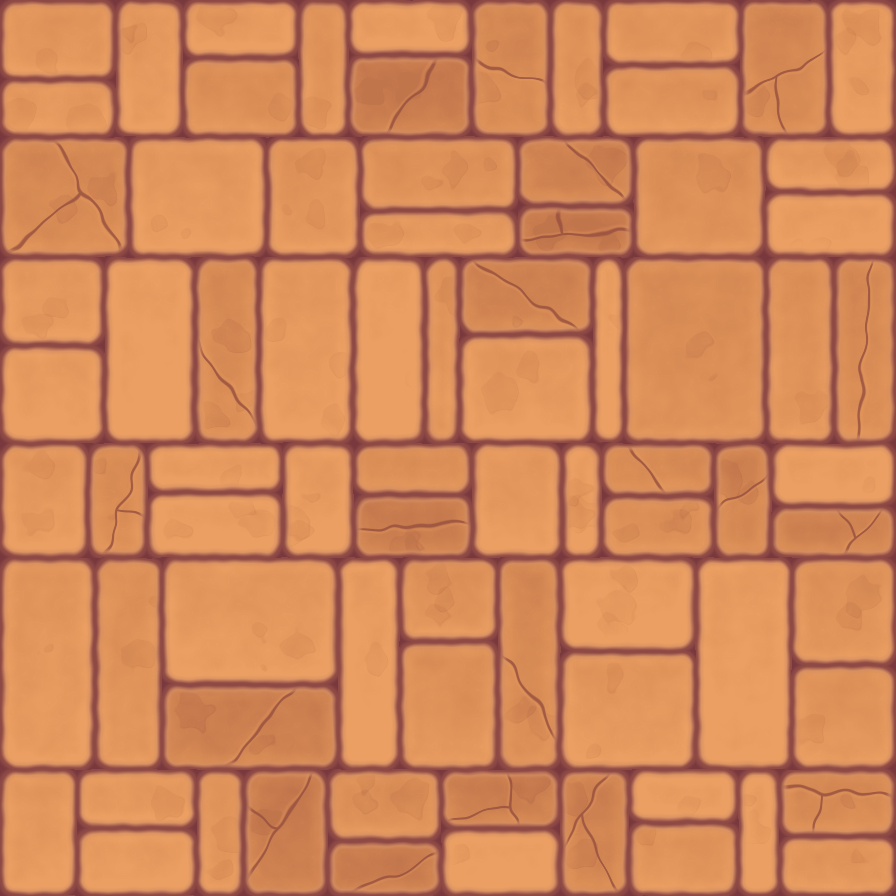
Write a three.js fragment shader that draws this texture.

```glsl
varying vec2 vUv;

const float ROWS = 6.0;
const float ROW_JITTER = 0.34;
const float MIN_COLUMNS = 7.0;
const float COLUMN_SPREAD = 5.0;
const float COLUMN_JITTER = 0.46;
const float SPLIT_WIDTH = 0.108;
const float SPLIT_CHANCE = 0.82;
const float CORNER_RADIUS = 0.018;
const float EDGE_WOBBLE = 0.0022;
const float CRACKED_BELOW = 0.32;
const float CRACK_WIDTH = 0.0012;
const int STAINS = 3;

const vec3 JOINT_DEEP = vec3(0.47, 0.22, 0.24);
const vec3 JOINT = vec3(0.56, 0.29, 0.27);
const vec3 BEVEL = vec3(0.69, 0.42, 0.33);
const vec3 RIM = vec3(0.83, 0.56, 0.39);
const vec3 STONE_DARK = vec3(0.77, 0.47, 0.30);
const vec3 STONE_MID = vec3(0.855, 0.555, 0.335);
const vec3 STONE_LIGHT = vec3(0.925, 0.625, 0.385);
const vec3 CRACK = vec3(0.60, 0.32, 0.25);

float hash(vec2 p) {
  return fract(sin(dot(p, vec2(127.1, 311.7))) * 43758.55);
}

float gradientDot(vec2 cell, vec2 offset) {
  float angle = 6.2832 * hash(cell);
  return dot(vec2(cos(angle), sin(angle)), offset);
}

float noise(vec2 p) {
  vec2 i = floor(p), f = fract(p);
  vec2 u = f * f * f * (f * (f * 6.0 - 15.0) + 10.0);
  vec2 x = vec2(1.0, 0.0);
  return mix(mix(gradientDot(i, f), gradientDot(i + x, f - x), u.x),
             mix(gradientDot(i + x.yx, f - x.yx), gradientDot(i + 1.0, f - 1.0), u.x), u.y);
}

// Position of the k-th of n uneven dividers; the outer ones stay fixed
float divider(float k, float n, float jitter, float seed) {
  float inner = step(0.5, k) * step(k, n - 0.5);
  return (k + inner * jitter * (hash(vec2(k, seed)) - 0.5) * 2.0 * 0.9) / n;
}

// Start, end and index of the interval that holds x
vec3 interval(float x, float n, float jitter, float seed) {
  float k = floor(x * n);
  k -= 1.0 - step(divider(k, n, jitter, seed), x);
  k += step(divider(k + 1.0, n, jitter, seed), x);
  return vec3(divider(k, n, jitter, seed), divider(k + 1.0, n, jitter, seed), k);
}

float roundedBox(vec2 p, vec2 halfSize, float radius) {
  vec2 q = abs(p) - halfSize + radius;
  return length(max(q, 0.0)) + min(max(q.x, q.y), 0.0) - radius;
}

// Main fracture plus an optional branch; x is the dark line, y its lit side
vec2 cracks(vec2 p, vec2 halfSize, vec2 id) {
  vec2 q = p - halfSize * 0.9 * (vec2(hash(id + 3.1), hash(id + 4.7)) - 0.5);
  q += 0.010 * vec2(noise(p * 32.0 + id), noise(p * 32.0 - id));
  float angle = 6.2832 * hash(id + 5.3);
  float turn = angle + mix(0.9, 2.0, hash(id + 6.9));
  float main = dot(q, vec2(cos(angle), sin(angle)));
  float branch = dot(q, vec2(cos(turn), sin(turn)));
  float hasBranch = step(0.5, hash(id + 7.7)) * step(0.0, main);
  float d = min(abs(main), mix(1.0, abs(branch), hasBranch));
  float line = 1.0 - smoothstep(CRACK_WIDTH * 0.5, CRACK_WIDTH * 1.9, d);
  float lit = smoothstep(0.0015, 0.003, main) * (1.0 - smoothstep(0.003, 0.006, main));
  return vec2(line, lit);
}

// Worn blotches with a darker outline
float stains(vec2 p, vec2 halfSize, vec2 id) {
  float shade = 0.0;
  for (int i = 0; i < STAINS; i++) {
    vec2 seed = id + 11.3 * float(i + 1);
    vec2 center = halfSize * 1.5 * (vec2(hash(seed), hash(seed + 1.9)) - 0.5);
    float radius = mix(0.006, 0.021, hash(seed + 2.3));
    float d = length(p - center) - radius + 0.014 * noise(p * 55.0 + seed);
    float fill = 1.0 - smoothstep(-0.001, 0.001, d);
    float outline = 1.0 - smoothstep(0.0, 0.0018, abs(d));
    float side = smoothstep(-0.5, 0.8, (p.x - center.x - p.y + center.y) / radius);
    shade += step(0.48, hash(seed + 3.7)) * (0.16 * fill + 0.15 * outline * side);
  }
  return shade;
}

void main() {
  vec2 p = vUv + EDGE_WOBBLE * vec2(noise(vUv * 45.0), noise(vUv * 45.0 + 19.0));

  // Courses, slots within a course, and wide slots split in two
  vec3 row = interval(p.y, ROWS, ROW_JITTER, 2.0);
  float columns = MIN_COLUMNS + floor(COLUMN_SPREAD * hash(vec2(row.z, 8.0)));
  vec3 column = interval(p.x, columns, COLUMN_JITTER, row.z + 20.0);
  vec2 id = vec2(column.z, row.z * 17.0 + 5.0);
  vec2 low = vec2(column.x, row.x), high = vec2(column.y, row.y);
  if (high.x - low.x > SPLIT_WIDTH && hash(id + 0.7) < SPLIT_CHANCE) {
    float cut = mix(low.y, high.y, mix(0.38, 0.62, hash(id + 1.3)));
    if (p.y > cut) { low.y = cut; id.y += 140.0; }
    else high.y = cut;
  }
  vec2 halfSize = 0.5 * (high - low);
  vec2 local = p - 0.5 * (low + high);
  float inset = -roundedBox(local, halfSize, CORNER_RADIUS);

  // Stone tone: own shade, soft gradient, mottling with faint contours
  float shade = hash(id + 2.1);
  float mottle = noise(p * 26.0 + id) + 0.5 * noise(p * 75.0);
  float contour = 1.0 - smoothstep(0.0, 0.09, abs(fract(mottle * 4.0) - 0.5));
  float tone = pow(shade, 0.65) - 0.13 * local.y / halfSize.y + 0.16 * mottle + 0.05 * contour;
  tone += 0.14 * (1.0 - smoothstep(0.009, 0.024, inset)) - stains(local, halfSize, id);
  vec3 stone = mix(STONE_DARK, STONE_MID, clamp(tone * 2.0, -0.15, 1.0));
  stone = mix(stone, STONE_LIGHT, clamp(tone * 2.0 - 1.0, 0.0, 1.0));

  // Fractures on the darker stones
  vec2 crack = cracks(local, halfSize, id) * step(shade, CRACKED_BELOW);
  stone = mix(stone, STONE_LIGHT, 0.25 * crack.y);
  stone = mix(stone, CRACK, 0.85 * crack.x);

  // Joint to face: deep corners, bevel, pale rim
  vec3 color = mix(JOINT_DEEP, JOINT, smoothstep(-0.005, 0.001, inset));
  color = mix(color, BEVEL, smoothstep(0.001, 0.0042, inset));
  color = mix(color, mix(RIM, stone, 0.35), smoothstep(0.003, 0.0068, inset));
  color = mix(color, stone, smoothstep(0.0055, 0.011, inset));
  gl_FragColor = vec4(color, 1.0);
}
```
